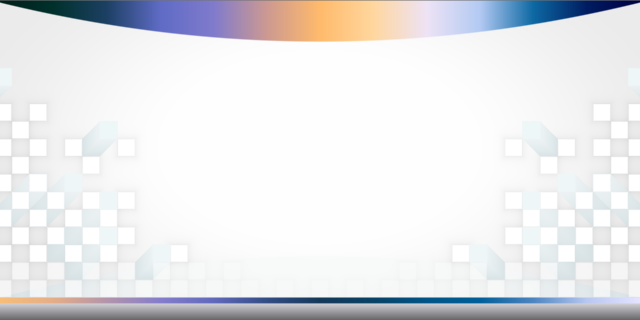
Give the GLSL for this background, as a Shadertoy shader.

```glsl
const float CELL = 0.0551;

// Smooth colour ramp through evenly spaced stops
vec3 ramp(vec3 stops[13], float t) {
    float s = clamp(t, 0.0, 0.9999) * 12.0;
    int i = int(s);
    return mix(stops[i], stops[i + 1], fract(s));
}

vec3 archColor(float t) {
    return ramp(vec3[13](
        vec3(0.0, 0.12, 0.10), vec3(0.0, 0.19, 0.17), vec3(0.11, 0.25, 0.39),
        vec3(0.37, 0.42, 0.77), vec3(0.50, 0.48, 0.80), vec3(0.80, 0.60, 0.57),
        vec3(1.0, 0.73, 0.42), vec3(1.0, 0.84, 0.62), vec3(0.93, 0.89, 0.96),
        vec3(0.70, 0.79, 0.95), vec3(0.05, 0.41, 0.64), vec3(0.0, 0.11, 0.38),
        vec3(0.0, 0.0, 0.25)), t);
}

vec3 stripeColor(float t) {
    return ramp(vec3[13](
        vec3(0.97, 0.74, 0.47), vec3(0.90, 0.68, 0.53), vec3(0.70, 0.58, 0.67),
        vec3(0.52, 0.49, 0.80), vec3(0.38, 0.41, 0.74), vec3(0.20, 0.30, 0.52),
        vec3(0.08, 0.22, 0.35), vec3(0.03, 0.26, 0.40), vec3(0.0, 0.33, 0.53),
        vec3(0.0, 0.37, 0.60), vec3(0.30, 0.52, 0.76), vec3(0.72, 0.78, 0.94),
        vec3(0.90, 0.89, 1.0)), t);
}

// Opacity of the white tile in a grid cell, zero when empty
float tileAlpha(vec2 c) {
    float reach = c.y < 0.5 ? 18.0 : c.y < 1.5 ? 13.0 : c.y < 5.5 ? 7.0 : 2.0;
    bool inside = c.y >= 0.0 && c.y < 10.5 && c.x <= reach;
    bool filled = inside && mod(c.x + c.y, 2.0) < 0.5;
    vec2 loose[4] = vec2[4](vec2(4, 8), vec2(7, 8), vec2(5, 7), vec2(10, 2));
    for (int i = 0; i < 4; i++) {
        filled = filled || distance(c, loose[i]) < 0.1;
    }
    float fade = c.y < 1.5 ? mix(0.65, 0.3, smoothstep(4.0, 14.0, c.x)) : 1.0;
    return filled ? fade : 0.0;
}

float boxDistance(vec2 p, vec2 halfSize) {
    vec2 d = abs(p) - halfSize;
    return length(max(d, 0.0)) + min(max(d.x, d.y), 0.0);
}

void mainImage(out vec4 fragColor, in vec2 fragCoord) {
    vec2 uv = fragCoord / iResolution.xy;
    vec2 p = uv * vec2(2.0, 1.0);
    float px = 1.0 / iResolution.y;
    float bow = (p.x - 1.0) * (p.x - 1.0);

    // Soft white backdrop
    float radius = length((p - vec2(1.0, 0.54)) / vec2(1.0, 0.6));
    vec3 col = mix(vec3(0.998), vec3(0.92), smoothstep(0.4, 1.2, radius));

    // Shallow dome on the floor
    float below = 0.0703 + 0.13 * (1.0 - bow) - p.y;
    float domeMask = smoothstep(-px, px, below);
    vec3 domeTint = mix(vec3(0.97, 0.98, 0.98), vec3(0.84, 0.89, 0.91), smoothstep(0.1, 1.0, bow));
    col = mix(col, domeTint, domeMask * mix(0.75, 0.35, smoothstep(0.0, 0.12, below)));

    // Mirrored tile grid
    vec2 g = vec2(min(p.x, 2.0 - p.x) + 0.0185, p.y - 0.0703) / CELL;
    float aa = px / CELL;
    vec2 cell = floor(g);

    // Shadows around tiles
    float shadow = 0.0;
    for (int j = -1; j <= 1; j++) {
        for (int i = -1; i <= 1; i++) {
            vec2 c = cell + vec2(i, j);
            float d = max(boxDistance(g - c - 0.5, vec2(0.5)), 0.0);
            shadow += tileAlpha(c) * exp(-d * 5.0) * (1.0 - smoothstep(0.6, 1.0, d));
        }
    }
    col *= 1.0 - 0.045 * min(shadow, 1.8);

    // Pale blue blocks extruded diagonally: column, row, length
    vec3 blocks[7] = vec3[7](vec3(0, 12, 1), vec3(6, 9, 1), vec3(4, 6, 2),
        vec3(6, 5, 3), vec3(2, 6, 2), vec3(9, 2, 1), vec3(6, 3, 2));
    for (int i = 0; i < 7; i++) {
        vec2 q = g - blocks[i].xy;
        float near = max(max(-q.x, -q.y), 0.0);
        float far = min(min(1.0 - q.x, 1.0 - q.y), blocks[i].z);
        float mask = smoothstep(-aa, aa, far - near);
        float depth = clamp(near / blocks[i].z, 0.0, 1.0);
        vec3 side = mix(vec3(0.92, 0.95, 0.96), vec3(0.83, 0.88, 0.89), depth);
        col = mix(col, side, mask * 0.8);
        float face = smoothstep(aa, -aa, boxDistance(q - 0.5, vec2(0.5)));
        col = mix(col, vec3(0.935, 0.968, 0.975), face * 0.9);
    }

    // White tile faces
    float tile = smoothstep(aa, -aa, boxDistance(g - cell - 0.5, vec2(0.5 - 0.5 * aa)));
    col = mix(col, vec3(1.0), tile * tileAlpha(cell));

    // Coloured arch and thin top edge
    float arch = p.y - (0.87 + 0.122 * bow);
    col = mix(col, archColor(uv.x), smoothstep(-px, px, arch));
    col = mix(col, vec3(0.45), 0.6 * smoothstep(0.996, 0.999, p.y));

    // Coloured stripe above a metallic base
    col = mix(stripeColor(uv.x), col, smoothstep(-px, px, p.y - 0.0703));
    vec3 base = mix(vec3(0.40, 0.40, 0.41), vec3(0.82, 0.82, 0.84), clamp(p.y / 0.052, 0.0, 1.0));
    col = mix(base, col, smoothstep(-px, px, p.y - 0.052));
    fragColor = vec4(col, 1.0);
}
```
